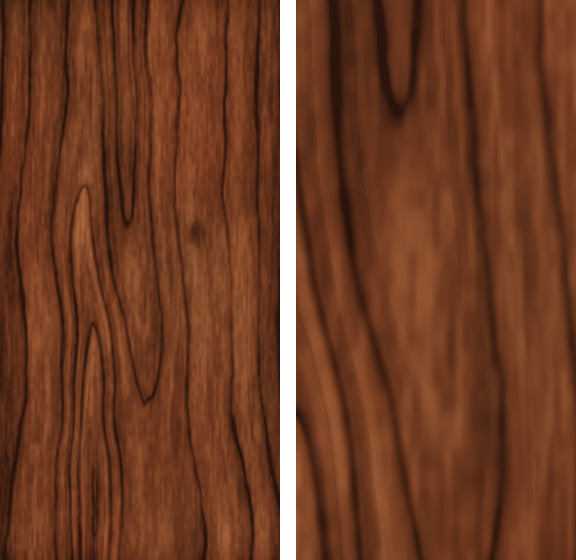
Left, the full canvas; right, a detail of the centre.
This texture is drawn by a WebGL 2 fragment shader. Its source:

```glsl
#version 300 es
precision highp float;
// Polished dark walnut board with upright grain. A height field of a tilted
// plane, a rising ridge and a sinking trough is cut into contours, which give
// the dark growth lines and arches; stretched noise adds fibres and mottling.

uniform vec2 u_resolution;
out vec4 outColor;

#define PLANE_TILT 12.0
#define RIDGE_HEIGHT 2.6
#define TROUGH_DEPTH 1.9
#define LINE_WIDTH 0.0065
#define LINE_DARK 0.30
#define HALO_DARK 0.27
#define BAND_CONTRAST 0.26
#define MOTTLE 0.42
#define FIBRE 0.30
#define EDGE_DARK 0.24
#define BASE_TONE 0.68

float hash(vec2 p) {
    vec3 q = fract(p.xyx * vec3(0.1031, 0.1030, 0.0973));
    q += dot(q, q.yzx + 33.33);
    return fract((q.x + q.y) * q.z);
}

float noise(vec2 p) {
    vec2 i = floor(p), f = fract(p);
    f = f * f * f * (f * (f * 6.0 - 15.0) + 10.0);
    return mix(mix(hash(i), hash(i + vec2(1, 0)), f.x),
               mix(hash(i + vec2(0, 1)), hash(i + vec2(1, 1)), f.x), f.y);
}

float fbm(vec2 p) {
    float sum = 0.0, amp = 0.533;
    for (int i = 0; i < 4; i++) {
        sum += amp * noise(p);
        p = p * 2.03 + 17.3;
        amp *= 0.5;
    }
    return sum;
}

float bell(float d, float width) {
    return exp(-d * d / (width * width));
}

// Soft spot where a small knot pushes the grain aside
float knot(vec2 p) {
    vec2 d = (p - vec2(0.71, 1.17)) / vec2(0.026, 0.042);
    return exp(-dot(d, d));
}

// Height whose contours are the growth lines
float growth(vec2 p) {
    p.x += 0.055 * (noise(vec2(p.x * 2.5, p.y * 1.9) + 4.7) - 0.5);
    p.x += 0.018 * (noise(vec2(p.x * 5.0, p.y * 6.0) + 21.0) - 0.5);
    float side = (p.x - 0.45) * (0.84 + 0.16 * smoothstep(0.0, 0.8, p.y));
    float height = PLANE_TILT * side * abs(side);
    float ridge = 1.0 - smoothstep(0.2, 1.9, p.y);
    float trough = smoothstep(-0.2, 1.8, p.y);
    height += RIDGE_HEIGHT * ridge * bell(p.x - 0.32, 0.068);
    height -= TROUGH_DEPTH * trough * bell(p.x - 0.56 + 0.06 * p.y, 0.085);
    height += 0.22 * (noise(vec2(p.x * 6.0, p.y * 2.2) + 9.0) - 0.5);
    return height + 0.45 * knot(p);
}

vec3 walnut(float t) {
    vec3 dark = vec3(0.17, 0.076, 0.042);
    vec3 middle = vec3(0.44, 0.221, 0.12);
    vec3 light = vec3(0.71, 0.425, 0.25);
    t = clamp(t, 0.0, 1.1);
    return t < 0.5 ? mix(dark, middle, t * 2.0) : mix(middle, light, t * 2.0 - 1.0);
}

void main() {
    vec2 p = gl_FragCoord.xy / u_resolution.x;
    float top = u_resolution.y / u_resolution.x;

    // Contour distance in canvas units
    float height = growth(p);
    float slope = length(vec2(dFdx(height), dFdy(height))) * u_resolution.x;
    slope = max(slope, 3.0);
    height += 0.05 * (noise(p * vec2(45.0, 16.0)) - 0.5);
    float offset = fract(height) - 0.5;
    float dist = abs(offset) / slope;

    // Each band between two lines has its own tone
    float band = floor(height);
    float across = smoothstep(-0.006, 0.006, offset / slope);
    float bandTone = mix(hash(vec2(band + 40.0, 3.0)), hash(vec2(band + 41.0, 3.0)), across);
    float tone = BASE_TONE + BAND_CONTRAST * (bandTone - 0.5);

    // Dark growth line with a halo that is wider on one side
    float strength = 0.45 + 0.8 * noise(vec2(p.x * 7.0, p.y * 3.0) + 31.0);
    float haloWidth = mix(0.036, 0.013, across);
    tone -= strength * (LINE_DARK * bell(dist, LINE_WIDTH) + HALO_DARK * exp(-dist / haloWidth));

    // Faint inner rings, mottling and fine upright fibres
    tone += 0.15 * (noise(vec2(height * 8.0 + 50.0, p.y * 1.5)) - 0.5);
    tone += MOTTLE * (fbm(vec2(p.x * 7.0, p.y * 2.4) + 13.0) - 0.5);
    vec2 lean = p + vec2(0.012 * height, 0.0);
    float fibre = 0.6 * noise(lean * vec2(105.0, 13.0)) + 0.4 * noise(lean * vec2(90.0, 42.0) + 8.0);
    tone += FIBRE * (fibre - 0.5);
    tone += 0.12 * (noise(lean * vec2(38.0, 3.5) + 60.0) - 0.5);

    // Knot and darker board edges
    tone -= 0.32 * knot(p);
    vec2 edge = min(p, vec2(1.0, top) - p);
    tone -= EDGE_DARK * (exp(-edge.x / 0.06) + 0.6 * exp(-edge.y / 0.07));

    // Warm red bloom in places
    vec3 color = walnut(tone);
    float bloom = noise(p * vec2(3.0, 2.0) + 2.0) - 0.5;
    color *= 1.0 + bloom * vec3(0.06, -0.05, -0.06);
    outColor = vec4(color, 1.0);
}
```
